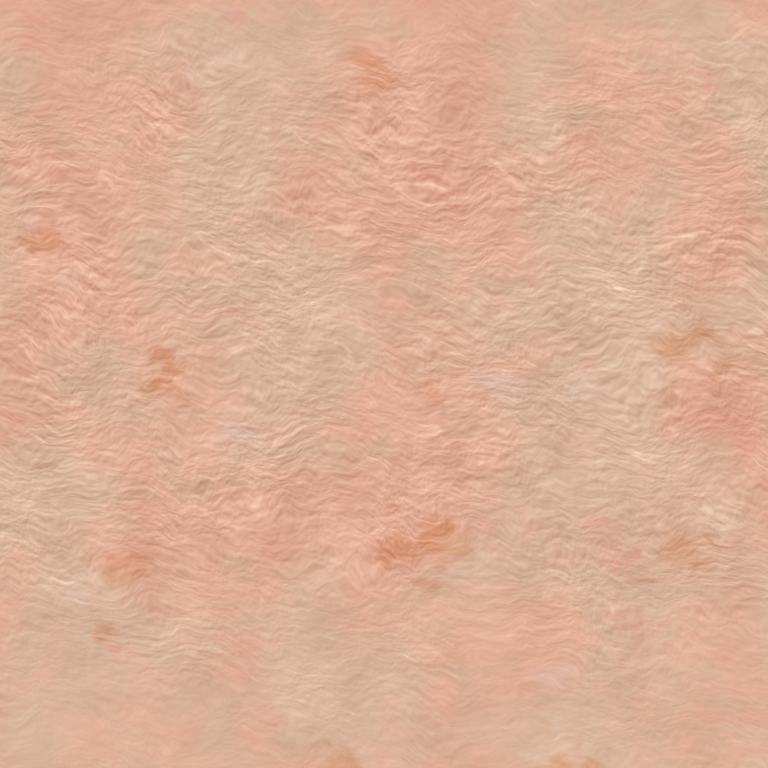
A Shadertoy shader for this texture:

```glsl
// Weathered, skin-like plaster in pink and beige with a few orange stains.
// Broad gradient-noise blotches set the colour; an embossed, stretched height
// field gives the fine wrinkles, and thin ridges of noise give pale creases.

#define BLOTCH_SCALE 4.5
#define MOTTLE_SCALE 17.0
#define MOTTLE_GAIN 0.075
#define RELIEF_GAIN 0.13
#define RELIEF_STEP 0.0021
#define CREASE_GAIN 0.065
#define STAIN_COUNT 11
#define STAIN_GAIN 0.65

const vec3 BEIGE = vec3(0.850, 0.705, 0.612);
const vec3 PINK = vec3(0.880, 0.668, 0.575);
const vec3 ROSE = vec3(0.845, 0.590, 0.520);
const vec3 ORANGE = vec3(0.830, 0.545, 0.385);
const vec3 LILAC = vec3(0.815, 0.715, 0.675);
const vec3 LIGHT_TINT = vec3(0.80, 1.0, 1.0);

// Integer hash: two values from 0 to 1 for each lattice cell
vec2 hash2(vec2 cell) {
    const uint MUL = 1664525u;
    uvec2 q = uvec2(ivec2(cell)) * MUL + 12345u;
    for (int i = 0; i < 2; i++) {
        q.x += q.y * MUL;
        q.y += q.x * MUL;
        q ^= q >> 16u;
    }
    return vec2(q & 65535u) / 65535.0;
}

float cornerRamp(vec2 cell, vec2 offset) {
    float angle = 6.2832 * hash2(cell).x;
    return dot(vec2(cos(angle), sin(angle)), offset);
}

// Gradient noise, roughly -1 to 1
float gradientNoise(vec2 p) {
    vec2 c = floor(p), f = p - c;
    vec2 u = f * f * f * (f * (f * 6.0 - 15.0) + 10.0);
    vec2 e = vec2(1.0, 0.0);
    float low = mix(cornerRamp(c, f), cornerRamp(c + e.xy, f - e.xy), u.x);
    float high = mix(cornerRamp(c + e.yx, f - e.yx), cornerRamp(c + e.xx, f - e.xx), u.x);
    return 1.4 * mix(low, high, u.y);
}

float fbm(vec2 p) {
    float sum = 0.0, gain = 0.5;
    for (int i = 0; i < 4; i++) {
        sum += gain * gradientNoise(p);
        p = mat2(1.6, 1.2, -1.2, 1.6) * p + 17.3;
        gain *= 0.5;
    }
    return sum;
}

// Wrinkle height: three octaves, longer across than up
float wrinkleHeight(vec2 p) {
    return gradientNoise(p * vec2(42.0, 85.0))
         + 0.55 * gradientNoise(p * vec2(88.0, 150.0) + 31.0)
         + 0.28 * gradientNoise(p * vec2(170.0, 230.0) + 67.0);
}

// Thin broken lines along the zero set of a stretched noise
float creases(vec2 p) {
    float ridge = abs(gradientNoise(p * vec2(7.0, 34.0) + 5.0));
    float gaps = smoothstep(0.15, 0.5, gradientNoise(p * vec2(11.0, 19.0) + 91.0));
    return (1.0 - smoothstep(0.0, 0.11, ridge)) * gaps;
}

// Scattered soft spots with ragged edges
float stains(vec2 p, float ragged) {
    float cover = 0.0;
    for (int i = 0; i < STAIN_COUNT; i++) {
        vec2 centre = hash2(vec2(float(i), 71.0));
        vec2 size = mix(vec2(0.016, 0.012), vec2(0.055, 0.045), hash2(vec2(float(i), 23.0)).x);
        float d = length((p - centre) / size) + 1.8 * ragged;
        cover = max(cover, (1.0 - smoothstep(0.1, 1.25, d)) * mix(0.45, 1.0, hash2(vec2(float(i), 5.0)).y));
    }
    return cover;
}

void mainImage(out vec4 fragColor, in vec2 fragCoord) {
    vec2 p = fragCoord / iResolution.xy;

    // Bend the grain so wrinkles drift around a slight downward tilt
    vec2 bend = vec2(fbm(p * 6.0 + 40.0), fbm(p * 6.0 + 80.0));
    vec2 grain = mat2(0.985, 0.17, -0.17, 0.985) * p + 0.045 * bend;

    // Surface is smoother near the lower and upper edges
    float rough = smoothstep(0.0, 0.4, p.y) * (1.0 - smoothstep(0.82, 1.0, p.y));
    rough = mix(0.4, 1.0, rough) * (1.0 + 0.8 * fbm(p * 7.0 + 12.0));

    // Broad colour fields
    float mottle = fbm(grain * MOTTLE_SCALE * vec2(1.0, 1.5) + 9.0);
    float blotch = fbm(p * BLOTCH_SCALE + 3.0) + 0.35 * mottle;
    vec3 color = mix(BEIGE, PINK, smoothstep(-0.28, 0.28, blotch));
    float flush = fbm(p * 8.0 + 120.0) + 0.5 * mottle;
    color = mix(color, ROSE, 0.5 * smoothstep(0.16, 0.6, flush));
    float cool = fbm(p * 5.0 + 210.0) + 0.3 * mottle;
    color = mix(color, LILAC, 0.55 * smoothstep(0.28, 0.6, cool));
    color = mix(color, ORANGE, STAIN_GAIN * stains(p, mottle));

    // Soft tonal mottling, then relief lit from the upper left
    float tone = 0.6 * fbm(p * 9.0 + 160.0) + mix(0.5, 1.0, rough) * mottle;
    color += MOTTLE_GAIN * tone * LIGHT_TINT;
    vec2 toLight = RELIEF_STEP * vec2(-0.6, 0.8);
    float slope = wrinkleHeight(grain) - wrinkleHeight(grain + toLight);
    color += RELIEF_GAIN * rough * slope * LIGHT_TINT;

    color += CREASE_GAIN * rough * creases(grain) * LIGHT_TINT;
    fragColor = vec4(clamp(color, 0.0, 1.0), 1.0);
}
```
